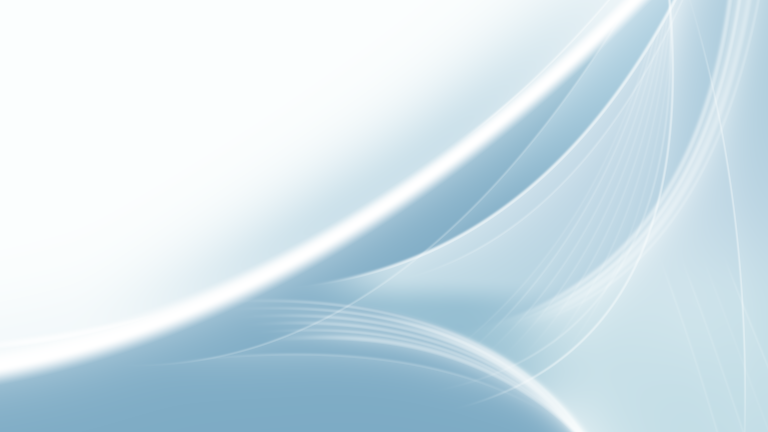
A WebGL 2 fragment shader for this background:

```glsl
#version 300 es
precision highp float;

uniform vec2 u_resolution;
out vec4 fragColor;

float hash(float n) {
    n = fract(n * 0.1031);
    n *= n + 33.33;
    return fract(n * (n + n));
}

// Signed distance (positive on the left) and parameter of a quadratic Bezier.
vec2 bezier(vec2 p, vec2 a, vec2 b, vec2 c) {
    vec2 chord = c - a, bend = a - 2.0 * b + c;
    float t = clamp(dot(p - a, chord) / dot(chord, chord), 0.0, 1.0);
    vec2 offset, tangent;
    for (int i = 0; i < 6; i++) {
        offset = p - a - t * (2.0 * (b - a) + t * bend);
        tangent = 2.0 * (b - a + t * bend);
        float speed = dot(tangent, tangent);
        float stepSize = dot(offset, tangent) / max(speed - 2.0 * dot(offset, bend), 0.4 * speed);
        t = clamp(t + stepSize, -0.1, 1.15);
    }
    offset = p - a - t * (2.0 * (b - a) + t * bend);
    tangent = 2.0 * (b - a + t * bend);
    float side = tangent.x * offset.y - tangent.y * offset.x;
    return vec2(side < 0.0 ? -length(offset) : length(offset), t);
}

// Fine bright line with a soft veil on its right, fading in from its start.
float silk(vec2 curve, float width, float veil, float veilWidth) {
    float w = max(width, 0.8 / u_resolution.y);
    float line = exp(-curve.x * curve.x / (w * w));
    float sheet = veil * exp(-abs(curve.x) / veilWidth) * smoothstep(w, -w, curve.x);
    return max(line, sheet) * smoothstep(0.0, 0.3, curve.y);
}

void main() {
    vec2 p = gl_FragCoord.xy / u_resolution.y;
    p.x += 0.5 * (16.0 / 9.0 - u_resolution.x / u_resolution.y);
    vec3 white = vec3(0.985, 0.995, 0.995);

    // Main curves that divide the canvas
    vec2 ridge = bezier(p, vec2(0.0, 0.152), vec2(0.755, 0.29), vec2(1.47, 1.0));
    vec2 fold = bezier(p, vec2(0.70, 0.338), vec2(1.245, 0.40), vec2(1.5625, 1.0));
    vec2 wave = bezier(p, vec2(0.53, 0.305), vec2(1.10, 0.335), vec2(1.343, 0.0));
    vec2 sweep = bezier(p, vec2(1.16, 0.245), vec2(1.61, 0.38), vec2(1.70, 1.0));
    vec2 wisp = bezier(p, vec2(0.26, 0.155), vec2(0.93, 0.12), vec2(1.46, 1.0));

    // Deep blue ground, lighter to the right of the wisp
    vec3 color = mix(vec3(0.49, 0.67, 0.77), vec3(0.57, 0.74, 0.82), smoothstep(0.45, 1.0, p.y));
    color = mix(color, vec3(0.66, 0.80, 0.87), smoothstep(0.003, -0.003, wisp.x) * smoothstep(0.4, 1.0, p.y));

    // Pale panel between the fold and the wave
    vec3 panel = mix(vec3(0.76, 0.865, 0.90), vec3(0.745, 0.84, 0.895), smoothstep(0.2, 0.6, p.y));
    panel = mix(panel, vec3(0.66, 0.79, 0.855), smoothstep(1.45, 1.8, p.x) * smoothstep(0.3, 0.9, p.y));
    panel = mix(panel, vec3(0.66, 0.79, 0.86), 0.7 * exp(-abs(sweep.x) / 0.12) * smoothstep(0.0, 0.02, sweep.x));
    float shade = smoothstep(0.37, 0.29, p.y + 0.03 * (p.x - 0.72)) * smoothstep(1.4, 1.05, p.x);
    panel = mix(panel, vec3(0.56, 0.73, 0.81), 0.85 * shade);
    float inside = smoothstep(0.003, -0.003, fold.x) * smoothstep(-0.004, 0.004, wave.x);
    color = mix(color, panel, inside * smoothstep(0.66, 0.95, p.x));

    // Glows beside the sweep and in the lower right
    float light = 0.3 * exp(-abs(sweep.x) / 0.08) * smoothstep(0.015, -0.02, sweep.x) * smoothstep(0.0, 0.2, sweep.y);
    light += 0.5 * inside * exp(-abs(wave.x) / 0.06) * smoothstep(0.75, 1.0, wave.y);
    light += 0.15 * exp(-dot(p - vec2(1.58, 0.3), p - vec2(1.58, 0.3)) / 0.03);

    // Sweep strands, gathered below and spread at the top
    for (int i = 0; i < 4; i++) {
        float k = float(i);
        vec2 c = bezier(p, vec2(1.12 + 0.025 * k, 0.24), vec2(1.605 + 0.008 * k, 0.38 - 0.01 * k), vec2(1.69 + 0.022 * k, 1.0));
        light += (0.5 - 0.09 * k) * silk(c, 0.004 + 0.004 * hash(k + 3.0), 0.35, 0.025);
    }

    // Faint fan across the panel
    for (int i = 0; i < 7; i++) {
        float k = float(i) / 6.0, r = hash(float(i) + 11.0);
        vec2 c = bezier(p, vec2(1.0 + 0.28 * k, 0.15), vec2(1.40 + 0.13 * k, 0.42 + 0.05 * r), vec2(1.53 + 0.03 * k, 1.0));
        light += (0.07 + 0.13 * r) * inside * silk(c, 0.003, 0.45, 0.03);
    }

    // Wave bundle converging at the bottom, with a bright core
    for (int i = 0; i < 6; i++) {
        float k = float(i) / 5.0, r = hash(float(i) + 29.0);
        vec2 start = mix(vec2(0.49, 0.30), vec2(0.60, 0.21), k);
        vec2 middle = mix(vec2(1.10, 0.336), vec2(1.06, 0.262), k);
        vec2 c = bezier(p, start, middle, vec2(1.343 - 0.01 * k, 0.0));
        light += (0.25 + 0.25 * r) * silk(c, 0.003 + 0.004 * r, 0.4, 0.022);
    }
    float core = wave.x + 0.014 * smoothstep(1.2, 0.4, wave.y);
    light += 1.1 * exp(-core * core / 0.00013) * smoothstep(0.25, 0.75, wave.y);
    vec2 hem = bezier(p, vec2(0.36, 0.155), vec2(0.98, 0.24), vec2(1.30, 0.02));
    light += 0.2 * silk(hem, 0.004, 0.6, 0.04) * smoothstep(1.0, 0.6, hem.y);

    // Fold edge with a companion inside it
    light += 0.9 * silk(fold, 0.004, 0.22, 0.05);
    vec2 companion = bezier(p, vec2(0.92, 0.35), vec2(1.33, 0.45), vec2(1.58, 1.0));
    light += 0.25 * silk(companion, 0.003, 0.4, 0.04);

    // Loops, right arc and the wisp
    for (int i = 0; i < 2; i++) {
        float k = float(i);
        vec2 c = bezier(p, vec2(1.04 - 0.06 * k, 0.05 + 0.04 * k), vec2(1.62 - 0.03 * k, 0.19), vec2(1.55, 1.0));
        light += (0.55 - 0.35 * k) * silk(c, 0.003, 0.15, 0.04);
    }
    vec2 arc = bezier(p, vec2(1.718, -0.15), vec2(1.755, 0.48), vec2(1.597, 1.0));
    light += 0.45 * silk(arc, 0.0025, 0.2, 0.04) * smoothstep(1.1, 0.6, arc.y);
    light += 0.25 * silk(wisp, 0.003, 0.35, 0.035);

    // Sparse rays in the lower right corner
    for (int i = 0; i < 4; i++) {
        float k = float(i);
        vec2 c = bezier(p, vec2(1.52 + 0.05 * k, 0.42), vec2(1.59 + 0.05 * k, 0.24), vec2(1.66 + 0.06 * k, 0.0));
        light += (0.06 + 0.08 * hash(k + 47.0)) * silk(c, 0.003, 0.3, 0.03);
    }
    color = mix(color, white, 1.0 - exp(-1.3 * light));

    // White sky with a blue halo and a faint thread above the ridge
    float halo = exp(-ridge.x * ridge.x / 0.021) * (0.1 + 0.48 * smoothstep(0.15, 0.8, p.x) * smoothstep(1.65, 1.0, p.x));
    vec3 sky = mix(white, vec3(0.58, 0.75, 0.83), halo);
    vec2 thread = bezier(p, vec2(1.05, 0.66), vec2(1.24, 0.80), vec2(1.41, 1.0));
    sky = mix(sky, white, 0.5 * silk(thread, 0.003, 0.4, 0.03));
    color = mix(color, sky, smoothstep(-0.015, 0.015, ridge.x));

    // Glowing ridge, crisp above and soft below, and the thread joining it
    float along = clamp(ridge.y, 0.0, 1.0);
    float width = ridge.x > 0.0 ? mix(0.034, 0.02, along) : mix(0.036, 0.026, along);
    float glow = exp(-pow(abs(ridge.x) / width, ridge.x > 0.0 ? 2.8 : 2.2));
    glow = max(glow, 0.45 * exp(-abs(ridge.x) / (ridge.x > 0.0 ? 0.035 : 0.06)));
    vec2 joining = bezier(p, vec2(-0.2, 0.19), vec2(0.32, 0.20), vec2(0.67, 0.40));
    glow = max(glow, 0.8 * silk(joining, 0.01, 0.3, 0.03) * smoothstep(1.1, 0.8, joining.y));
    color = mix(color, vec3(1.0), glow);

    fragColor = vec4(color, 1.0);
}
```
